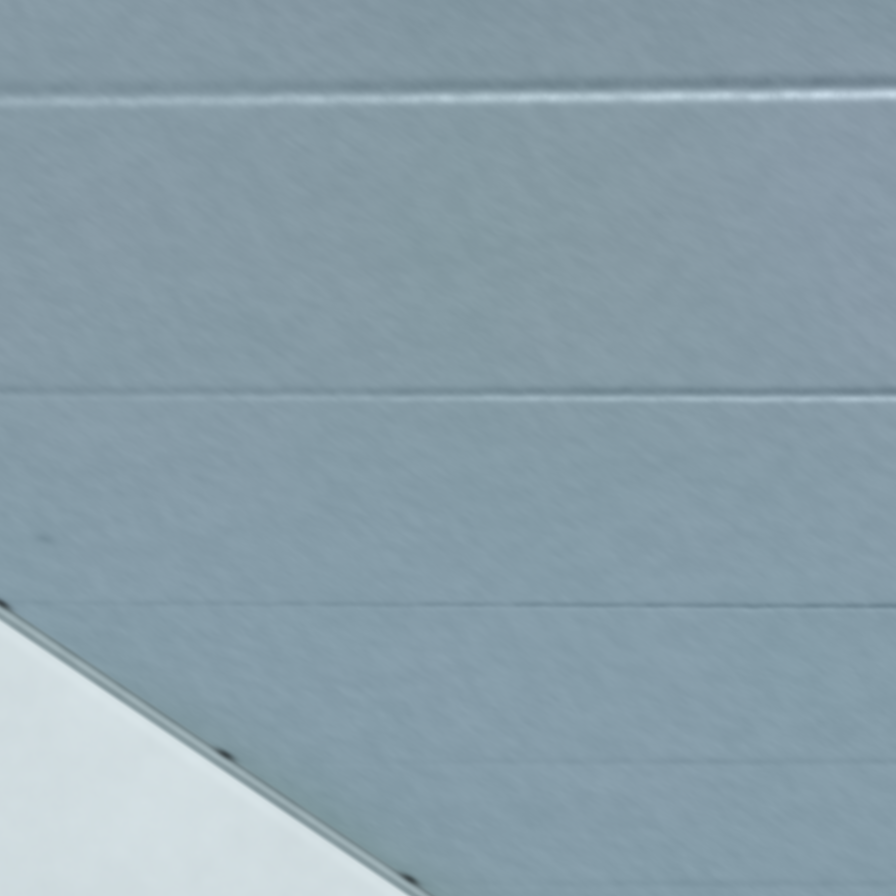
Give the GLSL for this texture, as a Shadertoy shader.

```glsl
// Blue-grey horizontal cladding boards with soft shadowed seams, cut at the
// lower left by a pale diagonal panel and its thin trim.
// Built from gaussian seam profiles, signed line distances and value noise.

float hash(vec2 p) {
    return fract(sin(dot(p, vec2(127.1, 311.7))) * 43758.5453);
}

float valueNoise(vec2 p) {
    vec2 cell = floor(p), f = fract(p);
    f = f * f * (3.0 - 2.0 * f);
    float low = mix(hash(cell), hash(cell + vec2(1, 0)), f.x);
    float high = mix(hash(cell + vec2(0, 1)), hash(cell + vec2(1, 1)), f.x);
    return mix(low, high, f.y);
}

// Fractal noise centred on zero
float fbm(vec2 p) {
    float sum = 0.0, amplitude = 0.5;
    for (int i = 0; i < 4; i++) {
        sum += amplitude * (valueNoise(p) - 0.5);
        p = mat2(1.6, 1.2, -1.2, 1.6) * p + 7.3;
        amplitude *= 0.5;
    }
    return sum;
}

float bell(float d, float width) {
    return exp(-d * d / (width * width));
}

// Soft spot, stretched by radius and sheared along a slope
float spot(vec2 d, vec2 radius, float slope) {
    d.y -= slope * d.x;
    d /= radius;
    return exp(-dot(d, d));
}

// Brightness change of a seam: dark groove above a lit lip
float seam(float d, float gap, float width, float dark, float lit) {
    return lit * bell(d, width * 0.75) - dark * bell(d - gap, width);
}

vec3 boardColor(vec2 uv) {
    vec3 upper = vec3(0.526, 0.602, 0.644);
    vec3 lower = vec3(0.524, 0.613, 0.661);
    vec3 color = mix(lower, upper, smoothstep(0.25, 0.75, uv.y));
    color += vec3(-0.003, 0.0, -0.008) * spot(uv - vec2(0.58, 0.73), vec2(0.24, 0.2), 0.0);
    color += vec3(0.008, 0.003, 0.012) * spot(uv - vec2(0.95, 0.76), vec2(0.14, 0.2), 0.0);
    color -= 0.012 * smoothstep(0.88, 1.0, uv.y) * smoothstep(0.0, 0.6, uv.x);

    // Broad tint drift and fine diagonal grain
    color += vec3(0.016, 0.004, 0.010) * fbm(uv * 8.0);
    vec2 grain = vec2(uv.x + 0.5 * uv.y, uv.y + 0.35 * uv.x) * vec2(70.0, 105.0);
    color += 0.042 * fbm(grain) + 0.012 * fbm(uv * vec2(9.0, 45.0));
    return color;
}

float seamShading(vec2 uv) {
    float rise = smoothstep(0.0, 1.0, uv.x);
    float wobble = 0.002 * fbm(uv.xx * vec2(40.0, 7.0));
    float wear = 1.0 + 0.9 * fbm(vec2(uv.x * 60.0, uv.y * 40.0));
    float y = uv.y + wobble;
    float shade = seam(y - mix(0.886, 0.8945, uv.x), 0.0145, 0.0085,
                       mix(0.035, 0.085, rise), mix(0.085, 0.21, rise));
    shade += seam(y - mix(0.556, 0.5545, uv.x), 0.0085, 0.0054,
                  mix(0.030, 0.085, rise), mix(0.015, 0.115, rise));
    shade += seam(y - mix(0.323, 0.319, uv.x), 0.0045, 0.0036,
                  mix(0.012, 0.075, rise), mix(0.0, 0.025, rise));
    shade += seam(y - 0.145, 0.005, 0.0045, 0.024 * smoothstep(0.3, 0.8, uv.x), 0.005);
    shade += seam(y - 0.009, 0.005, 0.005, 0.022 * smoothstep(0.45, 0.8, uv.x), 0.004);
    return shade * wear;
}

void mainImage(out vec4 fragColor, in vec2 fragCoord) {
    vec2 uv = fragCoord / iResolution.xy;
    float blur = max(0.0028, 0.8 / iResolution.y);
    const float slope = -0.675;

    vec3 color = boardColor(uv) + seamShading(uv);

    // Perpendicular distance outward from the panel's diagonal edge
    float edge = (uv.y - 0.308 - slope * uv.x) / length(vec2(1.0, slope));
    float trimWidth = 0.0165;

    // Greenish contact shadow on the boards
    float shadow = exp(-max(edge - trimWidth, 0.0) / 0.03);
    color -= vec3(0.030, 0.026, 0.050) * shadow * smoothstep(-0.05, 0.35, uv.x);

    // Trim: muted band with a soft inner groove and outer edge
    vec3 trim = vec3(0.57, 0.64, 0.66) + 0.06 * fbm(uv * 40.0);
    trim += 0.05 * bell(edge - 0.009, 0.0035);
    trim -= 0.06 * bell(edge - 0.0045, 0.003);
    trim -= 0.11 * bell(edge - trimWidth + 0.001, 0.0035);
    color = mix(trim, color, smoothstep(-blur, blur, edge - trimWidth));

    // Pale panel with faint smudges
    vec3 panel = vec3(0.820, 0.866, 0.880) + 0.035 * fbm(uv * vec2(9.0, 14.0));
    panel += 0.016 * fbm(uv * 60.0) + 0.02 * bell(edge + 0.008, 0.007);
    color = mix(panel, color, smoothstep(-blur, blur, edge));

    // Dark fixings along the trim, plus one faint mark on the boards
    for (int i = 0; i < 3; i++) {
        float n = float(i);
        float x = 0.002 + 0.272 * n - 0.022 * n * n;
        vec2 center = vec2(x, 0.328 + slope * x);
        color *= 1.0 - 0.5 * spot(uv - center, vec2(0.010, 0.0042), -0.5);
    }
    color -= 0.05 * spot(uv - vec2(0.05, 0.399), vec2(0.011, 0.006), -0.2);

    fragColor = vec4(clamp(color, 0.0, 1.0), 1.0);
}
```
